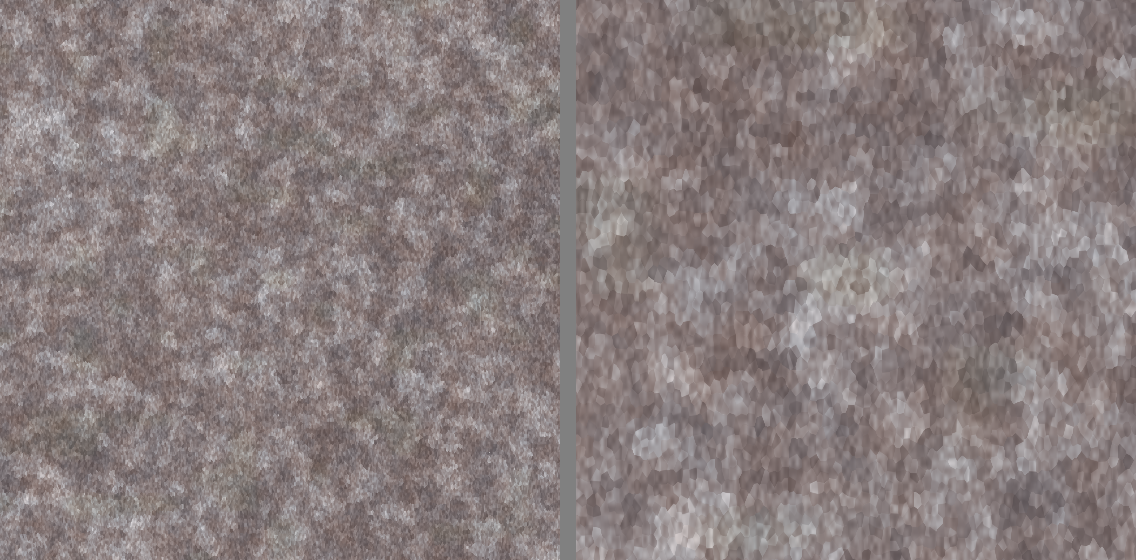
Left, the full canvas; right, a detail of the centre.
Reproduce this texture procedurally as a WebGL 1 fragment shader.

```glsl
precision highp float;
// Mottled mauve-grey stone: ragged pale patches on a brown-mauve ground, painted
// with small upright dabs. Each dab takes its tone from layered value noise
// sampled at its own centre, which gives the patches their torn vertical edges.
uniform vec2 u_resolution;

#define DAB_GRID vec2(250.0, 150.0) // dabs across and up the canvas
#define DAB_SHARPNESS 34.0          // crispness of dab borders
#define CLOUD_AMOUNT 0.06
#define CLUSTER_AMOUNT 0.085
#define PATCH_AMOUNT 0.105
#define FLAKE_AMOUNT 0.12
#define DAB_AMOUNT 0.125
#define STREAK_AMOUNT 0.145
#define TINT_AMOUNT 0.055
#define SPECK_SHARE 0.012           // share of speck cells that are filled

const float MEAN_TONE = 0.485;

float hash(vec2 p) {
  vec3 q = fract(vec3(p.xyx) * 0.1031);
  q += dot(q, q.yzx + 33.33);
  return fract((q.x + q.y) * q.z);
}

vec2 hash2(vec2 p) {
  return vec2(hash(p + 17.3), hash(p + 71.9));
}

// Value noise, centred on zero
float noise(vec2 p) {
  vec2 cell = floor(p);
  vec2 f = fract(p);
  f = f * f * (3.0 - 2.0 * f);
  float low = mix(hash(cell), hash(cell + vec2(1.0, 0.0)), f.x);
  float high = mix(hash(cell + vec2(0.0, 1.0)), hash(cell + 1.0), f.x);
  return mix(low, high, f.y) - 0.5;
}

vec2 rotate(vec2 p, float angle) {
  float c = cos(angle), s = sin(angle);
  return vec2(c * p.x - s * p.y, s * p.x + c * p.y);
}

// Blend of the nearest dabs: centre in xy, random tone in z
vec3 dabAt(vec2 p) {
  vec2 g = p * DAB_GRID;
  vec2 base = floor(g);
  vec3 sum = vec3(0.0);
  float total = 0.0;
  for (int j = -1; j <= 1; j++) {
    for (int i = -1; i <= 1; i++) {
      vec2 cell = base + vec2(float(i), float(j));
      vec2 centre = cell + 0.05 + 0.9 * hash2(cell);
      vec2 d = g - centre;
      float weight = exp(-DAB_SHARPNESS * dot(d, d)) + 1e-12;
      sum += weight * vec3(centre / DAB_GRID, hash(cell + 131.7) - 0.5);
      total += weight;
    }
  }
  return sum / total;
}

// Grey level of the stone at a dab centre
float stoneTone(vec2 p) {
  float cloud = noise(rotate(p, 0.2) * vec2(4.0, 6.0) + 3.7);
  float cluster = noise(rotate(p, 0.5) * 17.0 + 40.0);
  // Patches are warped so their outlines turn ragged
  vec2 warp = vec2(noise(p * 95.0 + 260.0), noise(p * 95.0 + 290.0));
  vec2 q = rotate(p, 1.1) * 38.0 + 80.0 + 0.7 * warp;
  float patches = smoothstep(-0.12, 0.26, noise(q)) - 0.36;
  float flakes = noise(rotate(p, 0.3) * 82.0 + 120.0);
  return CLOUD_AMOUNT * cloud + CLUSTER_AMOUNT * cluster
       + PATCH_AMOUNT * patches + FLAKE_AMOUNT * flakes;
}

// Dark tones lean to brown-mauve, pale ones to cool grey
vec3 stoneColour(float tone) {
  float paleness = smoothstep(0.46, 0.68, tone);
  return vec3(tone + mix(0.05, 0.02, paleness), tone, tone + 0.008 * paleness);
}

// Rare tiny pale chips
float specks(vec2 p) {
  vec2 g = p * 45.0;
  vec2 cell = floor(g);
  vec2 d = fract(g) - 0.2 - 0.6 * hash2(cell + 211.0);
  float radius = 0.04 + 0.06 * hash(cell + 307.0);
  float filled = step(1.0 - SPECK_SHARE, hash(cell + 401.0));
  return filled * (1.0 - smoothstep(radius * 0.5, radius * 1.4, length(d)));
}

void main() {
  vec2 p = gl_FragCoord.xy / u_resolution.y;
  vec3 dab = dabAt(p);

  // Tone, with the pale end stretched and the dark end held back
  float t = stoneTone(dab.xy) + DAB_AMOUNT * dab.z
          + STREAK_AMOUNT * noise(p * vec2(430.0, 220.0) + 9.0);
  t += 1.2 * (t * t - 0.004);
  vec3 colour = stoneColour(MEAN_TONE + t);

  // Warm, cool and faint olive drifts
  float warmth = 0.8 * noise(rotate(dab.xy, 0.8) * 30.0 + 160.0)
               + 0.8 * noise(dab.xy * 95.0 + 190.0);
  float olive = smoothstep(0.1, 0.4, noise(dab.xy * vec2(14.0, 20.0) + 230.0));
  colour += TINT_AMOUNT * warmth * vec3(0.5, -0.1, -0.5);
  colour += 0.012 * olive * vec3(-0.4, 0.5, -0.9);

  colour = mix(colour, vec3(0.80, 0.79, 0.80), 0.8 * specks(p));
  gl_FragColor = vec4(clamp(colour, 0.0, 1.0), 1.0);
}
```
